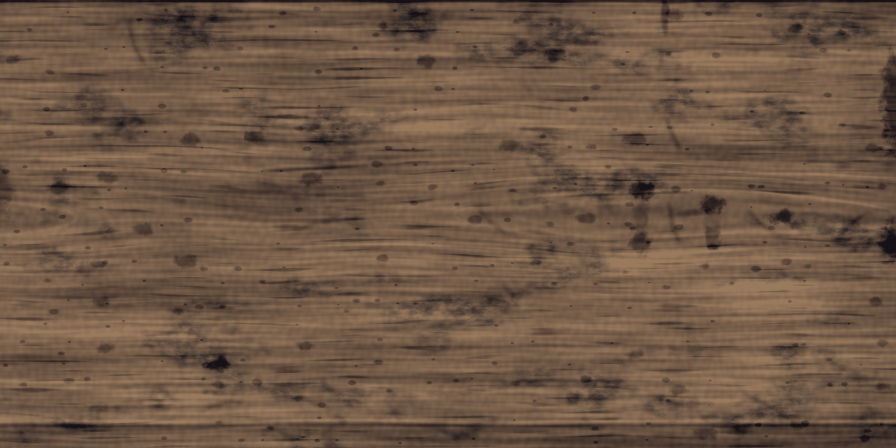
A WebGL 2 fragment shader for this texture:

```glsl
#version 300 es
precision highp float;
// Weathered brown wooden board: horizontal grain, long eyes, knots, stains and scratches.

uniform vec2 u_resolution;
out vec4 fragColor;

const vec3 DARK_WOOD = vec3(0.22, 0.168, 0.15);
const vec3 LIGHT_WOOD = vec3(0.54, 0.428, 0.33);

// Integer hash giving two values in 0..1
vec2 hash2(vec2 cell) {
  uvec2 q = uvec2(ivec2(cell)) * uvec2(1597334673u, 3812015801u);
  uint n = (q.x ^ q.y) * 1597334673u;
  n = (n ^ (n >> 15)) * 2246822519u;
  n ^= n >> 13;
  return vec2(n & 65535u, n >> 16) / 65535.0;
}

float cornerSlope(vec2 cell, vec2 offset) {
  float angle = 6.2832 * hash2(cell).x;
  return dot(vec2(cos(angle), sin(angle)), offset);
}

float gradientNoise(vec2 p) {
  vec2 i = floor(p), f = p - i;
  vec2 u = f * f * f * (f * (f * 6.0 - 15.0) + 10.0);
  vec2 e = vec2(1.0, 0.0);
  float low = mix(cornerSlope(i, f), cornerSlope(i + e, f - e), u.x);
  float high = mix(cornerSlope(i + e.yx, f - e.yx), cornerSlope(i + 1.0, f - 1.0), u.x);
  return mix(low, high, u.y);
}

float fbm(vec2 p) {
  float sum = 0.0, gain = 1.0;
  for (int i = 0; i < 4; i++) {
    sum += gain * gradientNoise(p);
    p = p * 2.03 + 17.3;
    gain *= 0.55;
  }
  return sum;
}

// Soft line of the given half width around distance zero
float softLine(float d, float width) {
  return exp(-d * d / (width * width));
}

float ellipseDistance(vec2 p, vec2 radii) {
  float e = length(p / radii);
  return (e - 1.0) * e / max(length(p / (radii * radii)), 0.001);
}

// Vertical shift that spreads the grain around an eye
float bulge(vec2 p, vec2 radii) {
  vec2 q = p / radii;
  return 0.7 * p.y * exp(-dot(q, q));
}

float blot(vec2 p, vec2 radii, float ragged) {
  return 1.0 - smoothstep(0.45, 1.15, length(p / radii) + ragged);
}

// Scattered flecks, one per chosen cell
float flecks(vec2 p, float scale, float density, float ragged) {
  vec2 cell = floor(p * scale);
  vec2 pick = hash2(cell + 31.0), place = hash2(cell + 77.0);
  vec2 d = fract(p * scale) - mix(vec2(0.3), vec2(0.7), place);
  float radius = mix(0.07, 0.25, pick.y * pick.y);
  return step(pick.x, density) * blot(d, radius * vec2(1.25, 0.75), ragged);
}

// Scattered short slanted scratches
float scratches(vec2 p, float scale, float density) {
  vec2 cell = floor(p * scale);
  vec2 pick = hash2(cell + 191.0);
  vec2 d = fract(p * scale) - 0.5;
  float angle = 3.1416 * pick.y;
  vec2 dir = vec2(cos(angle), sin(angle));
  float along = dot(d, dir), across = dot(d, vec2(-dir.y, dir.x)) + 0.6 * along * along;
  return step(pick.x, density) * softLine(across, 0.035) * (1.0 - smoothstep(0.1, 0.36, abs(along)));
}

void main() {
  vec2 p = gl_FragCoord.xy / u_resolution.y;
  float ragged = 0.55 * fbm(p * 34.0);
  float wave = 0.02 * gradientNoise(vec2(p.x * 2.2, p.y * 4.0)) * (0.3 + softLine(p.y - 0.52, 0.16));
  vec2 w = p + vec2(0.0, wave);
  vec2 rightEye = w - vec2(1.52, 0.522), leftEye = w - vec2(-0.12, 0.512);

  // Grain: streaks from broad to fine
  float g = w.y - bulge(rightEye, vec2(0.55, 0.08)) - bulge(leftEye, vec2(0.4, 0.07));
  float tone = 0.83 + 0.36 * gradientNoise(vec2(p.x * 0.9, g * 13.0));
  tone += 0.34 * gradientNoise(vec2(p.x * 1.6 + 5.0, g * 37.0));
  tone += 0.42 * gradientNoise(vec2(p.x * 2.6 + 9.0, g * 82.0));
  tone += 0.26 * gradientNoise(vec2(p.x * 9.0, g * 125.0));
  tone += 0.16 * gradientNoise(p * vec2(75.0, 55.0)) + 0.24 * fbm(p * vec2(2.5, 4.0) + 40.0);
  float pores = gradientNoise(vec2(p.x * 7.0 + 3.0, g * 95.0));
  tone -= 0.5 * smoothstep(0.22, 0.6, pores);

  // Pale outlines of the eyes and the long lines beside them
  float pale = 0.0;
  for (int i = 0; i < 3; i++) {
    float k = float(i);
    float shrink = 1.0 - 0.27 * k, fade = 1.0 / (1.0 + 1.6 * k);
    pale += fade * softLine(ellipseDistance(rightEye, vec2(0.505, 0.05) * shrink), 0.004);
    pale += fade * softLine(ellipseDistance(leftEye, vec2(0.29, 0.036) * shrink), 0.004);
    pale += 0.7 * fade * softLine(g - 0.457 + 0.022 * k, 0.0035);
    pale += 0.6 * fade * softLine(g - 0.588 - 0.018 * k, 0.003);
  }
  tone += 0.3 * pale * (0.65 + gradientNoise(p * vec2(5.0, 9.0)));
  tone -= 0.1 * softLine(p.y - 0.52, 0.08);

  // Grey worn smudges, heavier along both long edges
  float edgeWear = 0.17 * softLine(p.y - 0.11, 0.07) + 0.24 * smoothstep(0.84, 1.0, p.y);
  float smudge = smoothstep(0.08, 0.62, fbm(p * vec2(3.6, 7.5) + 11.0) + edgeWear);
  smudge *= clamp(0.75 + 1.1 * fbm(p * vec2(28.0, 50.0)), 0.15, 1.3);
  tone -= 0.62 * smudge + 0.2 * smoothstep(0.9, 1.0, p.y) + 0.15 * smoothstep(1.75, 2.05, p.x);

  // Flecks, scratches and a shallow split
  float stain = 0.6 * flecks(p, 11.0, 0.3, ragged) + 0.55 * flecks(p + 3.7, 23.0, 0.2, ragged);
  stain += 0.5 * scratches(p + 0.2, 5.0, 0.24) * clamp(0.8 + ragged, 0.2, 1.0);
  float split = p.y - 0.617 - 0.05 * (p.x - 0.57);
  float splitSpan = smoothstep(0.56, 0.62, p.x) * (1.0 - smoothstep(0.76, 0.84, p.x));
  stain += splitSpan * (0.75 * softLine(split, 0.004) - 0.25 * softLine(split - 0.009, 0.004));

  // Stepped pairs of dark blots, then knots at the sides
  for (int i = 0; i < 3; i++) {
    float k = float(i);
    vec2 q = p - vec2(1.43 + 0.16 * k, 0.575 - 0.03 * k);
    stain += blot(q, vec2(0.031, 0.024 - 0.003 * k), ragged);
    stain += (0.75 - 0.3 * k) * blot(q + vec2(0.0, 0.115 - 0.04 * k), vec2(0.025, 0.03), ragged);
    stain += (0.4 - 0.18 * k) * blot(q + vec2(0.0, 0.06), vec2(0.022, 0.055), ragged);
  }
  stain += blot(p - vec2(2.0, 0.77), vec2(0.036, 0.12), ragged);
  stain += 0.8 * blot(p - vec2(1.995, 0.465), vec2(0.03, 0.05), ragged);
  stain += 0.6 * blot(p - vec2(0.0, 0.57), vec2(0.03, 0.065), ragged);
  stain += 0.9 * blot(p - vec2(0.49, 0.187), vec2(0.026, 0.019), ragged);
  stain += 0.7 * blot(p - vec2(1.484, 0.965), vec2(0.011, 0.05), 0.5 * ragged);
  tone -= 0.8 * min(stain, 1.15);

  // Bottom joint with its pale lip, and the dark top gap
  float joint = p.y - 0.056 - 0.004 * gradientNoise(vec2(p.x * 2.0, 3.0));
  tone -= 0.33 * (1.0 - smoothstep(-0.006, 0.002, joint));
  tone += 0.3 * softLine(joint - 0.004, 0.004) - 0.25 * softLine(joint + 0.006, 0.004);
  tone -= 0.9 * smoothstep(0.992, 0.998, p.y);

  vec3 color = mix(DARK_WOOD, LIGHT_WOOD, clamp(tone, -0.4, 1.2));
  color += clamp(smudge, 0.0, 1.0) * vec3(-0.008, 0.004, 0.012);
  fragColor = vec4(color, 1.0);
}
```
